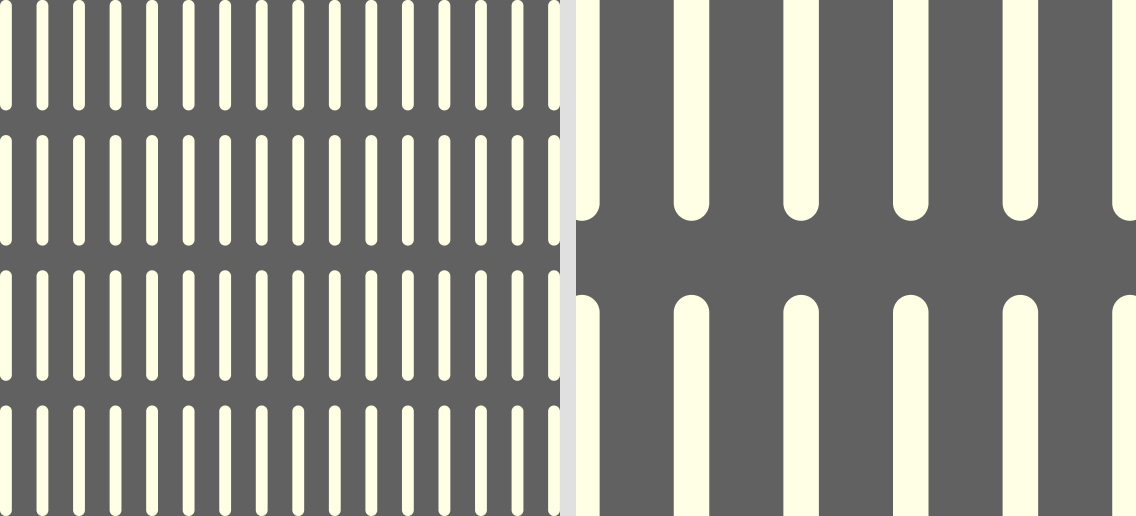
Left, the full canvas; right, a detail of the centre.
Write a Shadertoy shader that draws this pattern.

```glsl
// Four rows of sixteen upright cream bars with round ends on flat grey.

// Signed distance to an upright capsule centred on the origin.
float capsuleDistance(vec2 p, float halfSpine, float radius) {
    p.y -= clamp(p.y, -halfSpine, halfSpine);
    return length(p) - radius;
}

// Folds the plane into cells of the given size, each centred on its bar.
vec2 repeatCentered(vec2 p, vec2 cellSize) {
    return mod(p + 0.5 * cellSize, cellSize) - 0.5 * cellSize;
}

void mainImage(out vec4 fragColor, in vec2 fragCoord) {
    // One unit is the spacing between columns
    float unitsPerPixel = 15.325 / iResolution.x;
    vec2 p = fragCoord * unitsPerPixel;

    // Bars start flush with the left and bottom edges
    vec2 cell = repeatCentered(p - vec2(0.162, 1.512), vec2(1.0, 3.7));
    float dist = capsuleDistance(cell, 1.35, 0.162);

    // Smooth the edge over one pixel
    float coverage = clamp(0.5 - dist / unitsPerPixel, 0.0, 1.0);

    vec3 grey = vec3(0.38);
    vec3 cream = vec3(1.0, 1.0, 0.9);
    fragColor = vec4(mix(grey, cream, coverage), 1.0);
}
```
